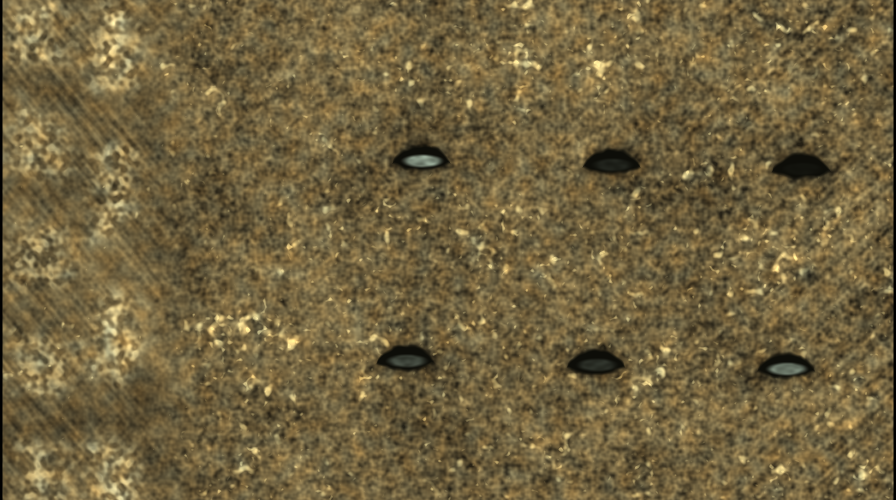
A Shadertoy shader for this texture:

```glsl
// Worn, brushed brass plate pierced by a slightly skewed 3 x 2 grid of lens-shaped slots.
// Layered gradient noise makes the grain, sparkles, wear and scratches;
// each slot is the space between a dome and a shallow curve, with a grey glint inside.

vec2 hashGradient(vec2 cell) {
    vec2 h = vec2(dot(cell, vec2(127.1, 311.7)), dot(cell, vec2(269.5, 183.3)));
    return 2.0 * fract(sin(h) * 43758.5) - 1.0;
}

float gradientNoise(vec2 p) {
    vec2 i = floor(p), f = fract(p);
    vec2 u = f * f * f * (f * (f * 6.0 - 15.0) + 10.0);
    vec2 e = vec2(0.0, 1.0);
    return mix(
        mix(dot(hashGradient(i), f), dot(hashGradient(i + e.yx), f - e.yx), u.x),
        mix(dot(hashGradient(i + e.xy), f - e.xy), dot(hashGradient(i + 1.0), f - 1.0), u.x), u.y);
}

// Noise stretched along a unit direction
float scratches(vec2 p, vec2 along) {
    vec2 across = vec2(-along.y, along.x);
    return gradientNoise(vec2(dot(p, across) * 100.0, dot(p, along) * 6.0));
}

// Vertical column of pale wear, broken into evenly spaced patches
float wearColumn(vec2 p, float x, float width, float top, float spacing) {
    float offset = (p.x - x) / width;
    float patches = smoothstep(-0.8, 0.3, cos(6.2832 * (p.y - top) / spacing));
    return exp(-offset * offset) * patches;
}

vec3 brass(vec2 p) {
    float leftSide = 1.0 - smoothstep(0.25, 0.45, p.x);
    float rightSide = smoothstep(1.2, 1.75, p.x);

    // Broad tone and mottled grain, calmer on the brushed left side
    float cloud = gradientNoise(p * 4.0) + gradientNoise(p * 9.0 + 7.0)
                + 0.9 * gradientNoise(p * 19.0 + 4.0);
    float grain = 0.8 * gradientNoise(p * 36.0) + 1.2 * gradientNoise(p * 64.0 + 3.0)
                + 1.1 * gradientNoise(p * 112.0 + 9.0);
    float light = 0.43 + 0.13 * cloud + 0.22 * grain * (1.0 - 0.5 * leftSide);

    // Scratches falling to the right at left, rising at right
    light += 0.2 * leftSide * scratches(p, vec2(0.64, -0.77));
    light += 0.18 * (0.2 + rightSide) * scratches(p + 5.0, vec2(0.75, 0.66));

    // Pale rubbed patches
    vec2 warped = p + 0.04 * vec2(gradientNoise(p * 14.0), gradientNoise(p * 14.0 + 31.0));
    float wear = wearColumn(warped, 0.23, 0.045, 0.91, 0.29)
               + 0.8 * wearColumn(warped, 0.08, 0.065, 0.93, 0.22);
    float speckle = gradientNoise(p * 72.0 + 17.0);
    float rubbed = wear * smoothstep(-0.3, 0.4, speckle + 0.7 * gradientNoise(p * 32.0));

    // Golden sparkles of two sizes, gathered in loose clusters
    float cluster = 0.5 * gradientNoise(p * 13.0 + 21.0) + 0.35 * gradientNoise(p * 5.0 + 2.0)
                  - 0.25 * leftSide;
    float large = smoothstep(0.26, 0.68, gradientNoise(p * 42.0 + 13.0) + cluster + 0.4 * speckle);
    float small = smoothstep(0.3, 0.65, gradientNoise(p * 84.0 + 51.0) + 0.7 * cluster);
    float sparkle = min(large + 0.8 * small, 1.2);

    vec3 color = max(light, 0.15) * vec3(1.0, 0.865, 0.56);
    color += sparkle * vec3(0.44, 0.41, 0.28);
    color += rubbed * vec3(0.46, 0.44, 0.33);

    // Slight shift between warm and cool brass
    return color * (1.0 + 0.14 * gradientNoise(p * 30.0 + 40.0) * vec3(1.0, 0.0, -1.5));
}

void mainImage(out vec4 fragColor, in vec2 fragCoord) {
    vec2 p = fragCoord / iResolution.y;
    float aspect = iResolution.x / iResolution.y;
    float pixel = 1.0 / iResolution.y;
    vec3 color = brass(p);

    // Slots: columns drift down, the lower row sits further left
    float glints[6] = float[6](0.62, 0.1, 0.03, 0.28, 0.16, 0.5);
    for (int row = 0; row < 2; row++) {
        for (int column = 0; column < 3; column++) {
            vec2 q = p - vec2(0.843, 0.686) - float(column) * vec2(0.38, -0.008)
                   - float(row) * vec2(-0.031, -0.4);
            float u = q.x / 0.057;
            float bulge = 1.0 - u * u;
            float dome = 0.035 * sign(bulge) * pow(abs(bulge), 0.75);
            float ragged = 0.007 * gradientNoise(p * 45.0);
            float slot = max(q.y + 0.012 - dome, -q.y - 0.012 - 0.014 * bulge) + ragged;

            // Soft shading around the rim, then the dark opening
            color *= 1.0 - 0.4 * exp(-max(slot, 0.0) * 90.0);
            float opening = 1.0 - smoothstep(-0.003 - pixel, 0.003 + pixel, slot);

            // Reflection low inside the opening
            float disc = length((q - vec2(0.002, -0.008)) / vec2(0.042, 0.014));
            float glint = glints[row * 3 + column] * (1.0 - smoothstep(0.6, 1.1, disc));
            glint *= 0.85 + 0.6 * gradientNoise(p * vec2(50.0, 90.0));
            vec3 inside = vec3(0.05, 0.05, 0.03) + glint * vec3(0.82, 0.92, 0.84);
            color = mix(color, inside, opening);
        }
    }

    // Thin black margins at both sides
    float edge = min(p.x, aspect - p.x);
    color *= smoothstep(0.005 - pixel, 0.005 + pixel, edge);
    fragColor = vec4(clamp(color, 0.0, 1.0), 1.0);
}
```
